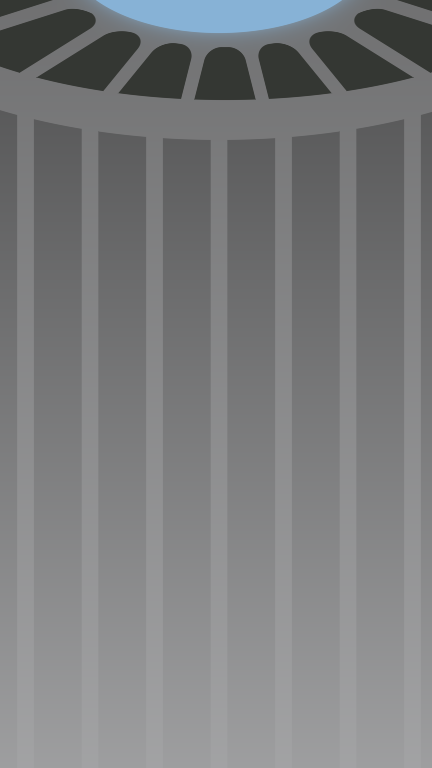
Reproduce this background procedurally as a Shadertoy shader.

```glsl
// A tall round shaft seen from below: a ribbed grey wall rises to a ring
// of dark arched openings around a disc of blue sky. Built from ellipse
// distances, angular repeats for the arches and linear repeats for the ribs.

#define AXIS        vec2(0.507, -0.111)  // centre of sky and wall rim
#define ARCH_HUB    vec2(0.5208, -0.111) // point where the arch dividers meet
#define SKY_RADII   vec2(0.354, 0.1875)
#define ARCH_INNER  vec2(0.403, 0.220)
#define ARCH_OUTER  vec2(0.822, 0.3426)
#define WALL_RADII  vec2(0.9375, 0.435)
#define ARCH_COUNT  20.0
#define ARCH_STRETCH 1.6
#define DIVIDER_HALF 0.015
#define ARCH_ROUND  0.032
#define RIB_PERIOD  0.1493
#define RIB_HALF    0.0193

const vec3 SKY_COLOR = vec3(0.53, 0.70, 0.84);
const vec3 OPENING_COLOR = vec3(0.205, 0.215, 0.20);
const vec3 STONE_TINT = vec3(0.997, 1.0, 1.009);

// Approximate signed distance to an ellipse, negative inside
float ellipseDistance(vec2 p, vec2 radii) {
    float k = length(p / radii);
    return k * (k - 1.0) / max(length(p / (radii * radii)), 1e-4);
}

// Distance to the line from the hub at a stretched angle
float spokeDistance(vec2 p, float angle) {
    vec2 dir = normalize(vec2(ARCH_STRETCH * sin(angle), cos(angle)));
    return abs(p.x * dir.y - p.y * dir.x);
}

// Signed distance to the ring of round-topped openings
float archDistance(vec2 p) {
    float stepAngle = 6.2831853 / ARCH_COUNT;
    float cell = floor(atan(p.x / ARCH_STRETCH, p.y) / stepAngle + 0.5);
    float spoke = min(spokeDistance(p, (cell - 0.5) * stepAngle),
                      spokeDistance(p, (cell + 0.5) * stepAngle));
    vec2 sides = vec2(DIVIDER_HALF - spoke, -ellipseDistance(p, ARCH_INNER));
    float rounded = length(max(sides + ARCH_ROUND, 0.0)) - ARCH_ROUND;
    return max(rounded, ellipseDistance(p, ARCH_OUTER));
}

// Smooth coverage of a shape, one pixel wide
float cover(float d, float pixel) {
    return 1.0 - smoothstep(-0.6 * pixel, 0.6 * pixel, d);
}

void mainImage(out vec4 fragColor, in vec2 fragCoord) {
    float pixel = 1.0 / iResolution.x;
    vec2 p = vec2(fragCoord.x, iResolution.y - fragCoord.y) * pixel;
    float depth = 1.0 - fragCoord.y / iResolution.y;

    // Raised stone, then the darker recessed panels between ribs
    vec3 color = STONE_TINT * mix(0.44, 0.637, depth);
    vec3 panelColor = STONE_TINT * mix(0.308, 0.62, depth);
    float ribX = abs(fract((p.x - AXIS.x) / RIB_PERIOD + 0.5) - 0.5) * RIB_PERIOD;
    float panel = max(RIB_HALF - ribX, -ellipseDistance(p - AXIS, WALL_RADII));
    color = mix(color, panelColor, cover(panel, pixel));

    // Sky glow on the stone, openings, and the sky itself
    float sky = ellipseDistance(p - AXIS, SKY_RADII);
    color = mix(color, SKY_COLOR, 0.4 * exp(-max(sky, 0.0) / 0.02));
    color = mix(color, OPENING_COLOR, cover(archDistance(p - ARCH_HUB), pixel));
    color = mix(color, SKY_COLOR, cover(sky, pixel));

    fragColor = vec4(color, 1.0);
}
```
